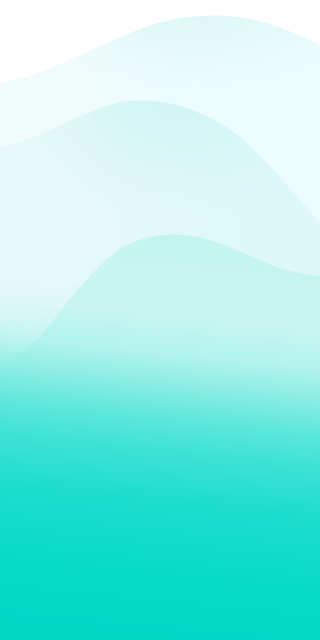
A Shadertoy shader for this background:

```glsl
// Three pale translucent waves under a white sky, sinking into deep turquoise.

const int SEGMENTS = 8;

// Crest heights at even steps across the width, with one extra knot at each end.
const float BACK_WAVE[11] = float[11](
    0.855, 0.870, 0.888, 0.914, 0.942, 0.965, 0.975, 0.973, 0.957, 0.930, 0.899);
const float MIDDLE_WAVE[11] = float[11](
    0.753, 0.770, 0.790, 0.818, 0.840, 0.841, 0.823, 0.786, 0.723, 0.652, 0.590);
const float FRONT_WAVE[11] = float[11](
    0.390, 0.428, 0.475, 0.552, 0.611, 0.632, 0.629, 0.607, 0.581, 0.568, 0.560);

// Water colours in rgb, with the depth of each stop in w.
const vec4 WATER[8] = vec4[8](
    vec4(0.785, 0.961, 0.945, 0.49),
    vec4(0.700, 0.955, 0.932, 0.55),
    vec4(0.545, 0.930, 0.895, 0.60),
    vec4(0.375, 0.907, 0.860, 0.65),
    vec4(0.250, 0.888, 0.836, 0.70),
    vec4(0.118, 0.867, 0.812, 0.78),
    vec4(0.025, 0.855, 0.788, 0.90),
    vec4(0.006, 0.843, 0.777, 1.00));

// Smooth Catmull-Rom curve through the knots, for x from 0 to 1.
float waveHeight(float knots[11], float x) {
    float s = clamp(x, 0.0, 1.0) * float(SEGMENTS);
    int i = min(int(s), SEGMENTS - 1);
    float t = s - float(i);
    float a = knots[i], b = knots[i + 1], c = knots[i + 2], d = knots[i + 3];
    return b + 0.5 * t * (c - a + t * (2.0 * a - 5.0 * b + 4.0 * c - d
             + t * (3.0 * (b - c) + d - a)));
}

// Antialiased coverage below a wave crest.
float below(float knots[11], vec2 uv) {
    float gap = waveHeight(knots, uv.x) - uv.y;
    float soft = max(fwidth(gap), 1e-5) * 0.8;
    return smoothstep(-soft, soft, gap);
}

vec3 waterColor(float depth) {
    vec3 color = WATER[0].rgb;
    for (int i = 1; i < 8; i++) {
        float t = (depth - WATER[i - 1].w) / (WATER[i].w - WATER[i - 1].w);
        color = mix(color, WATER[i].rgb, clamp(t, 0.0, 1.0));
    }
    return color;
}

// Tint that is strongest at the crest and pales with distance from it.
vec3 crestTint(vec3 crest, vec3 base, vec2 uv, vec2 center, vec2 reach) {
    return mix(crest, base, smoothstep(0.0, 1.0, length((uv - center) / reach)));
}

void mainImage(out vec4 fragColor, in vec2 fragCoord) {
    vec2 uv = fragCoord / iResolution.xy;
    float depth = 1.0 - uv.y - 0.05 * (uv.x - 0.5);
    vec3 water = waterColor(depth);

    // Pale bodies of the two distant waves
    vec3 backBase = mix(vec3(0.950, 0.984, 0.988), vec3(0.922, 0.992, 0.992),
                        smoothstep(0.0, 0.7, uv.x));
    vec3 back = crestTint(vec3(0.875, 0.973, 0.965), backBase,
                          uv, vec2(0.60, 0.98), vec2(0.60, 0.13));
    vec3 middleBase = mix(vec3(0.905, 0.976, 0.973), vec3(0.870, 0.973, 0.973),
                          smoothstep(0.0, 0.9, uv.x));
    vec3 middle = crestTint(vec3(0.825, 0.965, 0.957), middleBase,
                            uv, vec2(0.56, 0.84), vec2(0.60, 0.19));
    middle = mix(middle, water, smoothstep(0.43, 0.61, depth));

    // Front wave, slightly greener at its crest
    vec3 front = water + vec3(-0.02, 0.0, -0.008)
               * (1.0 - smoothstep(0.36, 0.45, depth));

    // Layers from far to near
    vec3 color = vec3(1.0);
    color = mix(color, back, below(BACK_WAVE, uv));
    color = mix(color, middle, below(MIDDLE_WAVE, uv));
    color = mix(color, front, below(FRONT_WAVE, uv));
    fragColor = vec4(color, 1.0);
}
```
